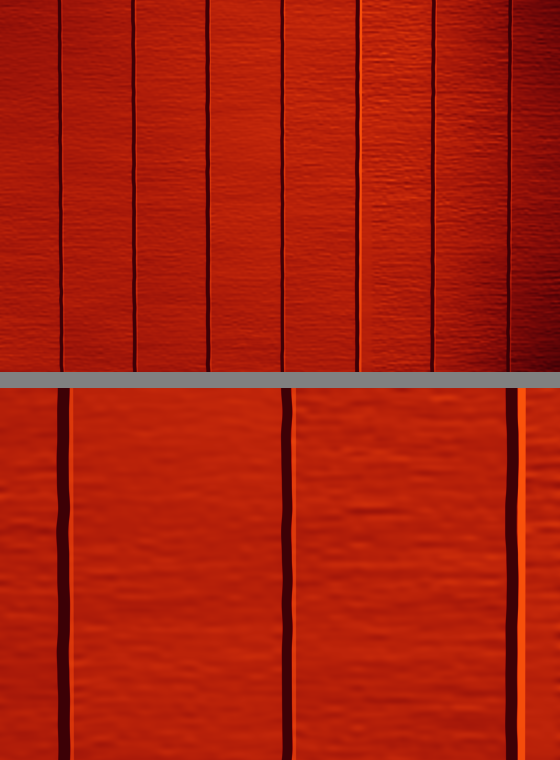
Top: the whole. Bottom: its middle third, enlarged.
Reproduce this texture procedurally as a Shadertoy shader.

```glsl
// Red painted plank siding: eight vertical boards, dark grooves, horizontal saw grain.
#define GROOVES 7
#define FIRST_GROOVE 0.108
#define PITCH 0.1305
#define PITCH_GROWTH 0.0005
#define GROOVE_WIDTH 0.0064
#define LIP_WIDTH 0.0026
#define GRAIN_LEFT 0.17
#define GRAIN_RIGHT 0.30
#define GROOVE_RED 0.23

float hash(vec2 p) {
    vec3 q = fract(p.xyx * vec3(0.1031, 0.1030, 0.0973));
    q += dot(q, q.yzx + 33.33);
    return fract((q.x + q.y) * q.z);
}

float noise(vec2 p) {
    vec2 i = floor(p), f = fract(p);
    f = f * f * (3.0 - 2.0 * f);
    return mix(mix(hash(i), hash(i + vec2(1, 0)), f.x),
               mix(hash(i + vec2(0, 1)), hash(i + vec2(1, 1)), f.x), f.y);
}

// Height of the paint: long saw ridges, short flecks and blobs.
float paintHeight(vec2 p, float board) {
    p += vec2(board * 3.7, board * 1.3);
    p.y += 0.003 * noise(p * vec2(30.0, 12.0));
    float ridges = noise(p * vec2(17.0, 190.0));
    float flecks = noise(p * vec2(75.0, 260.0) + 17.0);
    float blobs = noise(p * vec2(150.0, 170.0) + 41.0);
    return 0.42 * ridges + 0.36 * flecks + 0.32 * blobs;
}

// Soft spotlight, brightest above right of centre, falling off in the right corners.
float wallLight(vec2 uv) {
    float spot = exp(-dot((uv - vec2(0.60, 0.78)) * vec2(1.9, 1.0),
                          (uv - vec2(0.60, 0.78)) * vec2(1.9, 1.0)));
    float light = 0.585 + 0.155 * spot;
    light += 0.06 * exp(-8.0 * uv.x) * (1.0 - uv.y);
    float rightFade = smoothstep(0.72, 1.05, uv.x);
    light -= rightFade * (0.15 + 0.5 * pow(abs(uv.y - 0.52), 1.5));
    light -= 0.05 * smoothstep(0.35, 0.0, uv.x) * smoothstep(0.6, 1.0, uv.y);
    return light;
}

// Paint colour for a given red level: darker paint turns to maroon.
vec3 paintColor(float red) {
    return vec3(red, 0.34 * red * red * red, 0.015 + 0.03 * red);
}

void mainImage(out vec4 fragColor, in vec2 fragCoord) {
    vec2 uv = fragCoord / iResolution.xy;
    vec2 p = fragCoord / iResolution.x;
    float aa = 0.8 / iResolution.x;

    // Grooves, each with a lit lip on its right side.
    float board = 0.0, groove = 0.0, lip = 0.0, shade = 0.0, smoothStrip = 0.0;
    for (int i = 0; i < GROOVES; i++) {
        float k = float(i);
        float centre = FIRST_GROOVE + PITCH * k + PITCH_GROWTH * k * k;
        centre += (0.004 - 0.0013 * k) * (0.5 - uv.y);
        float d = p.x - centre;
        float wobble = 0.0012 * (noise(vec2(k * 9.0, p.y * 70.0)) - 0.5);
        float halfWidth = 0.5 * GROOVE_WIDTH * (0.88 + 0.24 * hash(vec2(k, 5.0)));
        float seam = i == 4 ? 1.0 : 0.0;
        float lipEnd = halfWidth + LIP_WIDTH * (1.0 + 0.8 * seam);
        board += step(0.0, d);
        groove = max(groove, smoothstep(-aa, aa, halfWidth - abs(d + wobble)));
        float lit = smoothstep(-aa, aa, d - halfWidth) * smoothstep(-aa, aa, lipEnd - d);
        lip = max(lip, lit * (0.55 + 0.35 * seam + 0.03 * k));
        shade = max(shade, exp(-abs(d) / 0.004));
        // Smoothly painted strip beside the sheet seam.
        smoothStrip += seam * smoothstep(0.0, 0.003, d) * smoothstep(0.031, 0.022, d)
                     * smoothstep(0.52, 0.42, uv.y);
    }

    // Relief lit from above: slope of the paint surface.
    vec2 stepUp = vec2(0.0006, 0.0026);
    float slope = paintHeight(p, board) - paintHeight(p + stepUp, board);
    float rough = mix(GRAIN_LEFT, GRAIN_RIGHT, smoothstep(3.5, 5.0, board));
    rough *= 0.7 + 0.6 * noise(p * vec2(9.0, 14.0) + board);
    rough *= 1.0 - 0.75 * smoothStrip;

    // Broad stains and tone differences between boards.
    float light = wallLight(uv);
    float tone = light + 0.025 * (hash(vec2(board, 2.0)) - 0.5);
    tone += 0.05 * (noise(p * vec2(8.0, 45.0) + board * 7.0) - 0.5);
    tone += rough * slope + 0.02 * smoothStrip;
    tone -= 0.03 * shade;
    tone = mix(tone, light + 0.24, lip);
    tone = mix(tone, GROOVE_RED * (0.75 + 0.4 * light), groove);

    fragColor = vec4(paintColor(clamp(tone, 0.08, 0.98)), 1.0);
}
```
